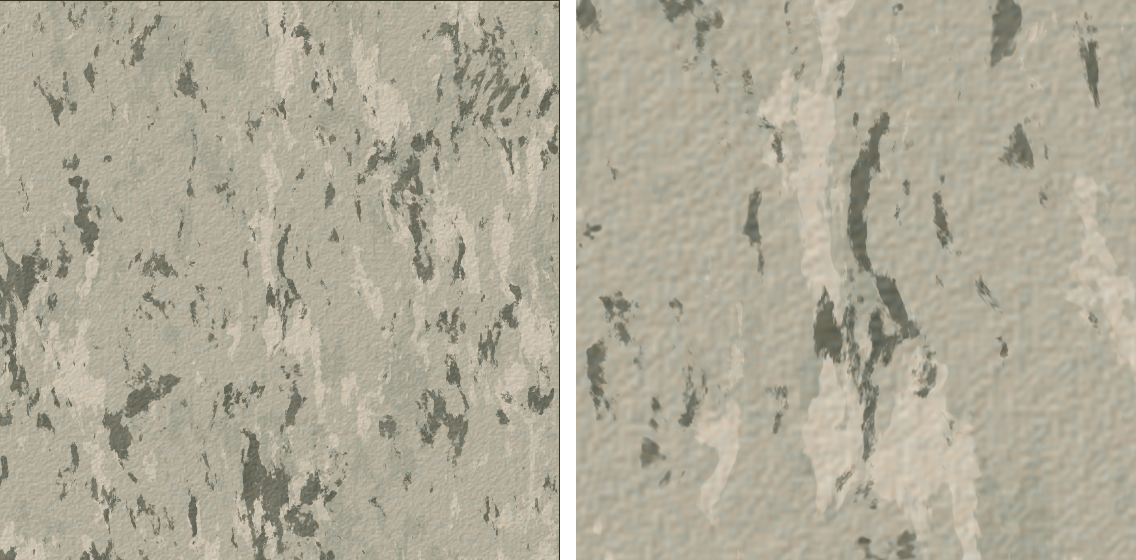
Left: the whole. Right: its middle third, enlarged.
This texture is drawn by a three.js fragment shader. Its source:

```glsl
varying vec2 vUv;

const vec3 BASE = vec3(0.70, 0.68, 0.61);
const vec3 SHADE = vec3(0.62, 0.62, 0.555);
const vec3 CREAM = vec3(0.79, 0.755, 0.685);
const vec3 CHARCOAL = vec3(0.39, 0.395, 0.34);
const vec3 BORDER = vec3(0.20, 0.20, 0.12);

float hash(vec2 p) {
  return fract(sin(dot(p, vec2(127.1, 311.7))) * 43758.5453);
}

float noise(vec2 p) {
  vec2 cell = floor(p);
  vec2 f = fract(p);
  f = f * f * (3.0 - 2.0 * f);
  float low = mix(hash(cell), hash(cell + vec2(1.0, 0.0)), f.x);
  float high = mix(hash(cell + vec2(0.0, 1.0)), hash(cell + vec2(1.0, 1.0)), f.x);
  return mix(low, high, f.y);
}

// Finer octaves grow faster in y, so long streaks get ragged edges
float raggedFbm(vec2 p) {
  float sum = 0.0;
  float total = 0.0;
  float weight = 1.0;
  for (int i = 0; i < 5; i++) {
    sum += weight * noise(p);
    total += weight;
    p = p * vec2(1.95, 2.3) + vec2(17.3, 9.1);
    weight *= 0.6;
  }
  return sum / total;
}

// Streaky flecks that gather in looser patches
float flecks(vec2 p, vec2 scale, vec2 patchScale, float seed, float lower, float upper) {
  float streak = raggedFbm(p * scale + seed);
  float gather = raggedFbm(p * patchScale + seed * 1.7) - 0.5;
  return smoothstep(lower, upper, streak + 0.7 * gather);
}

// Slope of a fine bumpy surface lit from the upper left
float emboss(vec2 p, float scale) {
  vec2 q = p * scale;
  return noise(q) - noise(q + vec2(-0.6, 0.6));
}

void main() {
  // Gentle bending of the vertical flow
  vec2 bend = vec2(noise(vUv * 9.0), noise(vUv * 9.0 + 40.0)) - 0.5;
  vec2 fine = vec2(noise(vUv * 38.0 + 7.0), noise(vUv * 38.0 + 71.0)) - 0.5;
  vec2 flow = vUv + 0.035 * bend + 0.008 * fine;

  // Soft background tones
  float shade = flecks(flow, vec2(48.0, 18.0), vec2(8.0, 4.0), 83.0, 0.56, 0.70);
  vec3 color = mix(BASE, SHADE, 0.65 * shade);

  // Cream streaks, broad and thin
  float cream = flecks(flow, vec2(32.0, 10.0), vec2(9.0, 3.0), 21.0, 0.64, 0.70);
  float thinCream = flecks(flow, vec2(70.0, 24.0), vec2(10.0, 4.0), 55.0, 0.67, 0.74);
  color = mix(color, CREAM, max(cream, 0.8 * thinCream));

  // Charcoal slivers and a few larger flakes
  float slivers = flecks(flow, vec2(62.0, 21.0), vec2(9.0, 5.0), 5.0, 0.66, 0.76);
  float flakes = flecks(flow, vec2(27.0, 12.0), vec2(7.0, 5.0), 37.0, 0.73, 0.79);
  float depth = mix(0.7, 1.0, noise(flow * vec2(40.0, 18.0) + 13.0));
  color = mix(color, CHARCOAL, depth * max(slivers, flakes));

  // Bumpy grain with a faint warm and cool speckle
  float relief = 0.075 * emboss(vUv, 260.0) + 0.035 * emboss(vUv, 120.0);
  float tint = noise(vUv * 230.0 + 19.0) - 0.5;
  color += relief + 0.04 * tint * vec3(1.0, 0.1, -0.6);

  // Thin dark rim along the top and right
  vec2 inset = 1.0 - vUv;
  float rim = 1.0 - smoothstep(0.001, 0.0025, min(inset.x, inset.y));
  color = mix(color, BORDER, rim);

  gl_FragColor = vec4(color, 1.0);
}
```
